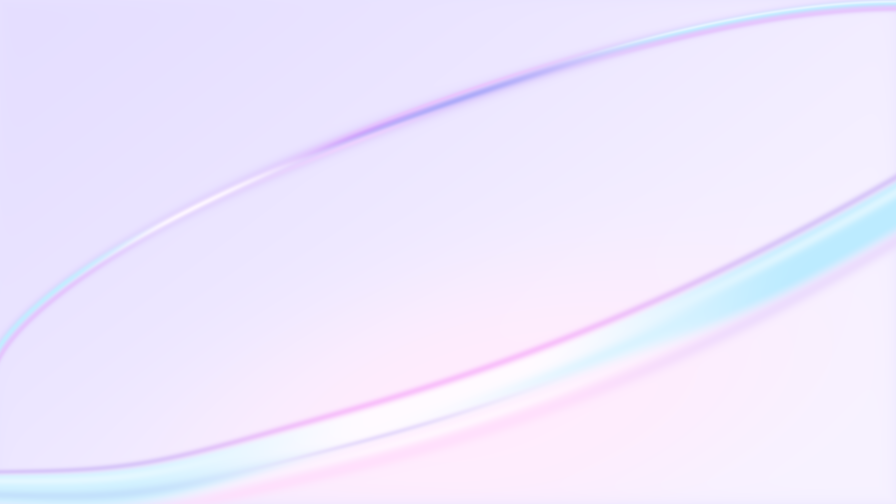
Reproduce this background procedurally as a Shadertoy shader.

```glsl
float bell(float v, float centre, float width) {
    float k = (v - centre) / width;
    return exp(-k * k);
}

// Height of the thin upper arc
float arcHeight(float x) {
    return 0.2633 + 0.4445 * sqrt(x + 0.01)
        + x * (0.651 + x * (-0.786 + x * (0.956 - 0.54 * x)));
}

// Height of the upper rim of the wide ribbon
float rimHeight(float x) {
    return 0.072 + x * (0.126 + 0.453 * x) - 0.02 * bell(x, 0.15, 0.14);
}

vec3 backdrop(vec2 uv) {
    float diagonal = smoothstep(-0.1, 1.2, uv.x * 0.75 + (1.0 - uv.y) * 0.55);
    vec3 col = mix(vec3(0.895, 0.868, 1.0), vec3(0.968, 0.95, 1.0), diagonal);

    // Rose glow, tilted along the ribbon
    vec2 q = uv - vec2(0.55, 0.19);
    q.y -= 0.38 * q.x;
    float glow = exp(-pow(length(q / vec2(0.34, 0.27)), 3.0));
    col = mix(col, vec3(1.0, 0.927, 0.992), glow);

    // Pale lilac frame
    vec2 border = min(uv, 1.0 - uv) * vec2(1.78, 1.0);
    float frame = exp(-min(border.x, border.y) / 0.012);
    return mix(col, vec3(0.91, 0.89, 1.0), 0.45 * frame);
}

vec3 addRibbon(vec3 col, vec2 uv) {
    float x = uv.x;
    float thickness = 0.09 + x * (0.15 - 0.09 * x);
    float t = (rimHeight(x) - uv.y) / thickness;
    float right = smoothstep(0.58, 0.9, x);
    float left = 1.0 - smoothstep(0.12, 0.42, x);
    float middle = (1.0 - right) * (1.0 - left);

    // Glassy body: cyan at both ends, white between
    vec3 cyan = mix(vec3(0.81, 0.95, 1.0), vec3(0.72, 0.92, 1.0), right);
    vec3 body = mix(cyan, vec3(1.0, 0.985, 1.0), middle);
    float lower = mix(0.58, 0.76, max(right, left));
    float inside = smoothstep(0.02, 0.16, t) * (1.0 - smoothstep(lower - 0.16, lower + 0.12, t));
    col = mix(col, body, 0.93 * inside);

    // Streaks within the body
    col = mix(col, vec3(0.93, 0.98, 1.0), 0.65 * bell(t, 0.22, 0.09) * max(left, right));
    col = mix(col, vec3(0.74, 0.85, 0.98), 0.65 * bell(t, 0.53, 0.1) * left);
    col = mix(col, vec3(0.78, 0.94, 1.0), 0.5 * bell(t, 0.45, 0.11) * bell(x, 0.68, 0.14));
    col = mix(col, vec3(0.86, 0.81, 0.98), 0.65 * bell(t, 0.53, 0.04) * bell(x, 0.43, 0.13));
    col = mix(col, vec3(1.0, 0.98, 1.0), 0.8 * bell(t, 0.7, 0.07) * bell(x, 0.5, 0.2));

    // Lower fringe and upper rim
    vec3 fringe = mix(vec3(1.0, 0.86, 0.985), vec3(0.91, 0.84, 0.99), right);
    col = mix(col, fringe, 0.75 * bell(t, 0.87, 0.11) * smoothstep(0.08, 0.3, x));
    vec3 rim = mix(vec3(0.97, 0.73, 0.98), vec3(0.83, 0.76, 0.97), max(left, right));
    return mix(col, rim, 0.85 * bell(t, 0.02, 0.055));
}

vec3 addArc(vec3 col, vec2 uv, float aspect) {
    float x = uv.x;
    float slope = (arcHeight(x + 0.002) - arcHeight(x)) / (0.002 * aspect);
    float d = (uv.y - arcHeight(x)) / sqrt(1.0 + slope * slope);
    float start = 1.0 - smoothstep(0.06, 0.2, x);
    float finish = smoothstep(0.6, 0.78, x);
    float deep = bell(x, 0.51, 0.13);

    // Soft violet sheath
    float width = 0.011 + 0.006 * bell(x, 0.45, 0.25);
    col = mix(col, vec3(0.83, 0.74, 0.99), 0.7 * bell(d, 0.0, width));

    // Bright core on the left, saturated twist in the centre
    col = mix(col, vec3(1.0, 0.975, 1.0), 0.95 * bell(d, 0.0, 0.0065) * bell(x, 0.22, 0.17));
    col = mix(col, vec3(0.87, 0.6, 0.99), 0.75 * bell(d, 0.003, 0.006) * bell(x, 0.41, 0.07));
    col = mix(col, vec3(0.63, 0.64, 0.97), 0.8 * bell(d, -0.001, 0.007) * deep);
    col = mix(col, vec3(0.94, 0.74, 0.99), 0.6 * bell(d, 0.011, 0.004) * deep);
    col = mix(col, vec3(0.97, 0.83, 1.0), 0.6 * bell(d, -0.009, 0.005) * bell(x, 0.4, 0.1));

    // Cyan upper edge and pink lower edge towards the ends
    float ends = max(start, finish);
    col = mix(col, vec3(0.74, 0.94, 1.0), 0.85 * bell(d, 0.003, 0.006) * ends);
    col = mix(col, vec3(0.9, 0.74, 0.99), 0.65 * bell(d, -0.009, 0.005) * ends);
    return mix(col, vec3(0.97, 0.99, 1.0), 0.6 * bell(d, 0.006, 0.003) * finish);
}

void mainImage(out vec4 fragColor, in vec2 fragCoord) {
    vec2 uv = fragCoord / iResolution.xy;
    vec3 col = backdrop(uv);
    col = addRibbon(col, uv);
    col = addArc(col, uv, iResolution.x / iResolution.y);
    fragColor = vec4(col, 1.0);
}
```
